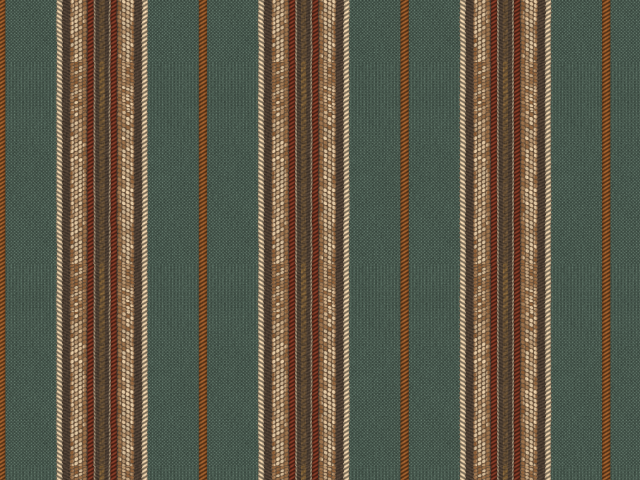
Write a WebGL 2 fragment shader that draws this pattern.

```glsl
#version 300 es
precision highp float;

uniform vec2 u_resolution;
out vec4 fragColor;

const float TAU = 6.28319;
const float REPEAT = 242.0; // side of one square repeat, canvas height is 576

const vec3 GREEN = vec3(0.272, 0.338, 0.298);
const vec3 BROWN = vec3(0.29, 0.235, 0.19);
const vec3 TAN = vec3(0.55, 0.42, 0.29);
const vec3 CREAM = vec3(0.79, 0.70, 0.57);
const vec3 RED = vec3(0.45, 0.20, 0.13);
const vec3 ORANGE = vec3(0.54, 0.32, 0.15);
const vec3 GOLD = vec3(0.53, 0.40, 0.22);

vec2 hash2(vec2 p) {
  vec3 h = fract(p.xyx * vec3(0.1031, 0.1030, 0.0973));
  h += dot(h, h.yzx + 33.33);
  return fract((h.xx + h.yz) * h.zy);
}

float corner(vec2 cell, vec2 offset) {
  return dot(hash2(cell) * 2.0 - 1.0, offset);
}

// Gradient noise, roughly -0.7 to 0.7
float noise(vec2 p) {
  vec2 i = floor(p), f = p - i;
  vec2 s = f * f * f * (f * (f * 6.0 - 15.0) + 10.0);
  vec2 e = vec2(1.0, 0.0);
  return mix(mix(corner(i, f), corner(i + e, f - e), s.x),
             mix(corner(i + e.yx, f - e.yx), corner(i + 1.0, f - 1.0), s.x), s.y);
}

float band(float x, float from, float to, float soft) {
  return smoothstep(from - soft, from + soft, x) * (1.0 - smoothstep(to - soft, to + soft, x));
}

// Light and dark of a twisted yarn: diagonal strands on a rounded profile
float twist(float across, float along, float halfWidth, float pitch) {
  float strand = 0.5 + 0.5 * cos(TAU * (along + 0.6 * across) / pitch);
  float roundness = 1.0 - 0.35 * pow(abs(across) / halfWidth, 2.0);
  return mix(0.62, 1.22, strand) * roundness;
}

// Staggered beads of thick yarn; cream gathers in the middle columns
vec3 braid(vec2 p, float side, float chunky) {
  vec2 c = p / vec2(5.0, mix(4.0, 5.2, step(0.35, chunky)));
  c.y += 0.5 * mod(floor(c.x), 2.0);
  vec2 id = floor(c), f = fract(c) - 0.5;
  vec2 rnd = hash2(id + 57.0 * side + 91.0);
  float middle = 1.0 - smoothstep(4.0, 10.0, abs(p.x - 9.0));
  float pale = smoothstep(0.35, 0.75, 0.45 * rnd.x + 0.5 * middle * (0.5 + 0.5 * chunky));
  float bead = 1.0 - smoothstep(0.22, 0.62, length(f + vec2(0.0, 0.3 * f.x)));
  vec3 yarn = mix(mix(ORANGE, TAN, 0.4 + 0.6 * rnd.y), CREAM, pale);
  return mix(mix(BROWN, TAN, 0.45), yarn * 1.08, bead) * (0.92 + 0.16 * rnd.y);
}

void main() {
  vec2 p = gl_FragCoord.xy / u_resolution.y * 576.0;
  float soft = 0.6 * 576.0 / u_resolution.y;

  // Position in the repeat: x from the stripe centre, y down from the seam
  float x = mod(p.x - 243.5, REPEAT) - 0.5 * REPEAT;
  float y = mod(501.0 - p.y, REPEAT);
  float fall = y / REPEAT;
  vec2 q = vec2(x, y);
  float side = x < 0.0 ? -1.0 : 1.0;
  float wobble = 0.9 * noise(vec2(side * 7.0 + 0.03 * x, 0.06 * y));
  float d = abs(x + wobble);

  // Green ground: upright ribs turning into dotted weave
  float rib = cos(TAU * x / REPEAT * 60.0);
  float dots = rib * cos(TAU * y / REPEAT * 62.0);
  float grain = noise(q * vec2(0.27, 0.55)) + 0.6 * noise(q * vec2(0.5, 0.09) + 40.0);
  float weave = mix(0.10 * rib + 0.05 * dots, 0.17 * dots + 0.03 * rib, smoothstep(0.1, 0.6, fall));
  vec3 color = GREEN * (1.0 + weave + 0.16 * grain);
  color += 0.05 * smoothstep(0.35, 0.9, dots);

  // Dark brown bed of the wide stripe, with fine cross threads
  float crossThread = cos(TAU * (y + 0.5 * d) / 4.0);
  vec3 bed = BROWN * (0.98 + 0.14 * crossThread + 0.25 * grain);
  color = mix(color, bed, band(d, -9.0, 48.5, soft));

  // Braids, chunkier toward the bottom of the repeat
  float chunky = smoothstep(0.0, 0.6, fall);
  vec3 braidColor = braid(vec2(38.5 - d, y), side, chunky);
  float ragged = 0.5 * cos(TAU * y / 5.2);
  color = mix(color, braidColor, band(d + ragged, 18.5, 38.5, soft));

  // Red cords and the thin pale thread on their inner edge
  vec3 red = RED * twist(d - 14.0, side * y, 4.5, 4.84);
  color = mix(color, red, band(d, 10.0, 17.5, soft));
  float stitch = 0.5 + 0.5 * cos(TAU * (y + d) / 4.84);
  float thinPale = band(d, 8.0, 10.2, soft) * mix(0.3, 0.85, stitch);
  color = mix(color, CREAM * 0.88, thinPale);

  // Gold beads down the centre, fading along the repeat
  float goldBead = 0.5 + 0.5 * cos(TAU * (y + 0.7 * x) / 7.1);
  float goldAmount = mix(0.95, 0.5, chunky) * (0.35 + 0.65 * goldBead);
  color = mix(color, GOLD * (0.95 + 0.3 * grain), goldAmount * band(d, -4.0, 3.2, soft));

  // Cream cords along the outer edges
  float cordEdge = 0.5 * cos(TAU * (y + 2.0) / 5.5);
  vec3 cream = CREAM * twist(d - 51.3, y, 4.5, 5.5);
  color = mix(color, cream, band(d + cordEdge, 47.7, 54.8, soft));

  // Orange cord halfway between the wide stripes
  float fromCord = x - side * 0.5 * REPEAT;
  vec3 orange = ORANGE * twist(fromCord, y, 6.0, 4.84);
  color = mix(color, orange, band(fromCord, -5.0, 5.0, soft));

  // Uneven dye and fibre over the whole cloth
  color *= 1.0 + 0.05 * noise(q * 0.035) + 0.10 * noise(q * vec2(0.7, 0.45) + 13.0);
  fragColor = vec4(clamp(color, 0.0, 1.0), 1.0);
}
```
